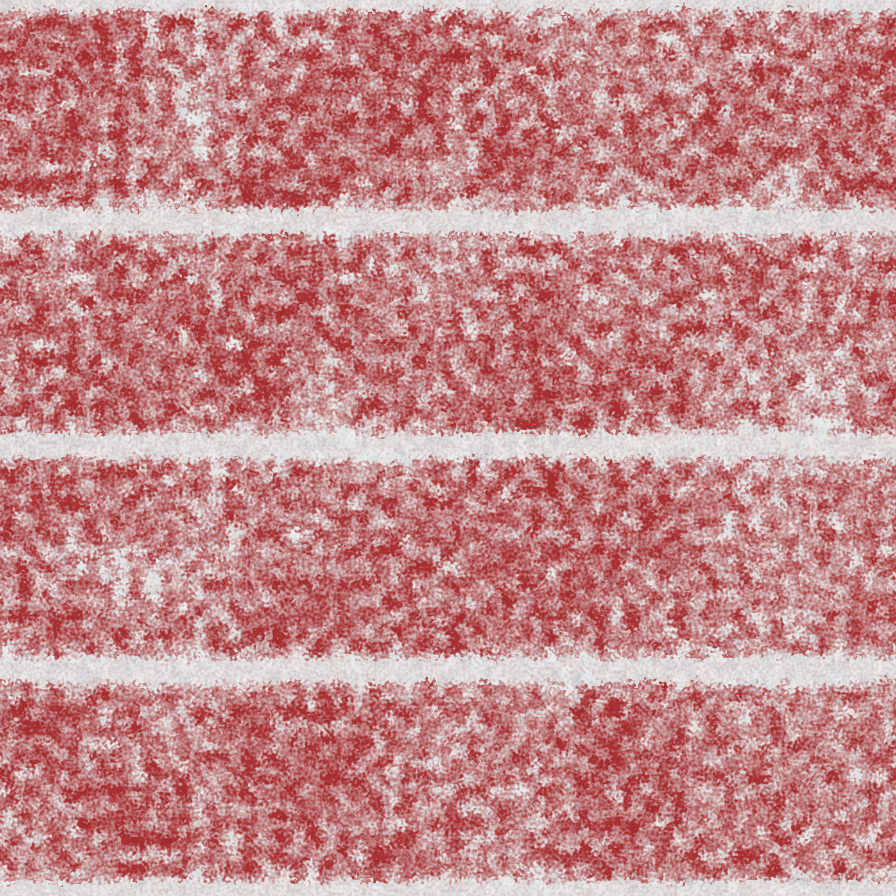
Give the GLSL for this texture, as a WebGL 1 fragment shader.

```glsl
precision highp float;
// Four worn red bands, speckled with white and parted by rough white horizontal lines.

uniform vec2 u_resolution;

// Unit gradient at a lattice point
vec2 gradient(vec2 cell, float seed) {
  vec3 h = fract(vec3(cell.xyx + seed * 7.31) * vec3(0.1031, 0.1030, 0.0973));
  h += dot(h, h.yzx + 33.33);
  float angle = 6.2832 * fract((h.x + h.y) * h.z);
  return vec2(cos(angle), sin(angle));
}

// Gradient noise over the unit square, tiling at a whole frequency
float noise(vec2 uv, float freq, float seed) {
  vec2 p = uv * freq;
  vec2 i = floor(p);
  vec2 f = p - i;
  vec2 w = f * f * f * (f * (f * 6.0 - 15.0) + 10.0);
  vec2 e = vec2(1.0, 0.0);
  float a = dot(gradient(mod(i, freq), seed), f);
  float b = dot(gradient(mod(i + e.xy, freq), seed), f - e.xy);
  float c = dot(gradient(mod(i + e.yx, freq), seed), f - e.yx);
  float d = dot(gradient(mod(i + e.xx, freq), seed), f - e.xx);
  return mix(mix(a, b, w.x), mix(c, d, w.x), w.y);
}

void main() {
  vec2 uv = gl_FragCoord.xy / u_resolution;

  // Fine scatter breaks up every edge into grains
  vec2 scatter = vec2(noise(uv, 230.0, 1.0), noise(uv, 230.0, 2.0));
  vec2 grainUv = uv + 0.011 * scatter;

  // Wear: broad drifts, soft pale clouds, clumps of flecks and fine grain
  float drift = noise(uv, 4.0, 3.0) + 0.6 * noise(uv, 11.0, 4.0);
  float cloud = smoothstep(0.18, 0.6, noise(uv + 0.01 * scatter, 7.0, 5.0));
  float clumps = noise(grainUv, 56.0, 6.0) + 0.6 * noise(grainUv, 105.0, 7.0);
  float grain = noise(uv, 250.0, 8.0);
  float white = 0.41 + 0.3 * drift + 0.35 * cloud + 0.85 * clumps + 0.5 * grain;

  // White lines, four to the canvas, with ragged edges
  float lineDist = abs(fract((grainUv.y - 0.0025) * 4.0 + 0.5) - 0.5) / 4.0;
  lineDist += 0.007 * noise(grainUv, 70.0, 9.0) + 0.004 * noise(uv, 24.0, 10.0);
  white += 0.25 * (1.0 - smoothstep(0.012, 0.032, lineDist));
  float line = 1.0 - smoothstep(0.0125, 0.0185, lineDist);
  white = max(clamp(white, 0.0, 1.0), line * (0.95 + 0.2 * grain));

  // Slight mottling in both paints
  vec3 red = vec3(0.655, 0.185, 0.195) + 0.04 * noise(uv, 90.0, 11.0);
  vec3 chalk = vec3(0.885, 0.89, 0.89) + 0.09 * noise(grainUv, 80.0, 12.0);
  chalk += vec3(0.02, 0.0, -0.02) * noise(uv, 36.0, 13.0);
  gl_FragColor = vec4(mix(red, chalk, clamp(white, 0.0, 1.0)), 1.0);
}
```
